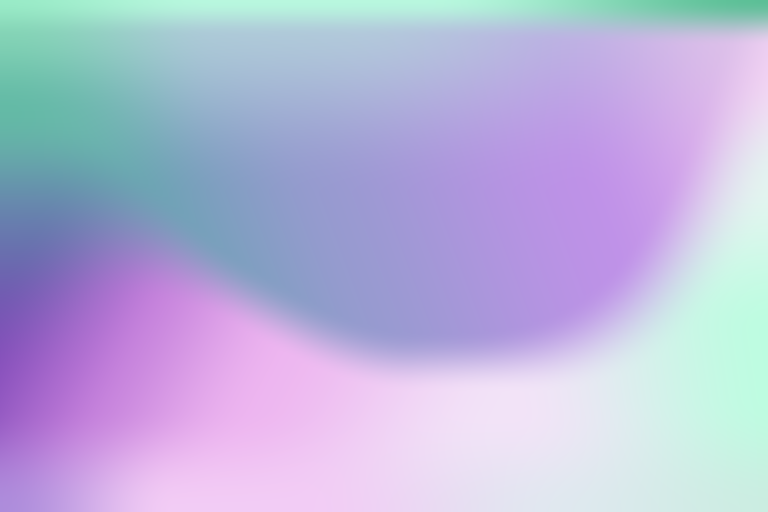
Reproduce this background procedurally as a Shadertoy shader.

```glsl
// Lower rim of the bowl: a soft shoulder on the left, a steep wall on the right
float rimHeight(float x) {
    float shoulder = 0.31 * smoothstep(0.54, 0.04, x);
    float wall = 0.63 * pow(max(x - 0.56, 0.0) / 0.44, 3.5);
    return 0.293 + shoulder + wall;
}

// Approximate distance to the rim, in canvas heights
float rimDistance(vec2 p, float aspect) {
    float slope = (rimHeight(p.x + 0.005) - rimHeight(p.x - 0.005)) / (0.01 * aspect);
    return (p.y - rimHeight(p.x)) / sqrt(1.0 + slope * slope);
}

// Teal to lilac gradient inside the bowl
vec3 bowlColor(vec2 p) {
    float lean = p.x + 0.25 * (p.y - 0.6);
    vec3 color = mix(vec3(0.40, 0.64, 0.69), vec3(0.57, 0.61, 0.80), smoothstep(0.12, 0.43, lean));
    color = mix(color, vec3(0.75, 0.57, 0.91), smoothstep(0.32, 0.82, lean));
    color = mix(color, vec3(0.91, 0.73, 0.93), smoothstep(0.76, 1.06, lean));

    // Pale haze near the top, then green at the left
    float haze = smoothstep(0.62, 1.0, p.y) * (1.0 - 0.7 * smoothstep(0.45, 0.95, p.x));
    color = mix(color, vec3(0.71, 0.84, 0.86), 0.85 * haze);
    vec3 green = mix(vec3(0.39, 0.73, 0.65), vec3(0.53, 0.84, 0.72), smoothstep(0.78, 0.97, p.y));
    return mix(color, green, smoothstep(0.28, 0.0, p.x) * smoothstep(0.48, 0.78, p.y));
}

// Violet, pink and mint sweep below the bowl
vec3 sweepColor(vec2 p) {
    float lean = p.x - 0.35 * (p.y - 0.25);
    vec3 violet = mix(vec3(0.50, 0.29, 0.72), vec3(0.41, 0.40, 0.68), smoothstep(0.25, 0.55, p.y));
    vec3 color = mix(violet, vec3(0.75, 0.48, 0.85), smoothstep(-0.07, 0.16, lean));
    color = mix(color, vec3(0.93, 0.71, 0.94), smoothstep(0.08, 0.36, lean));
    color = mix(color, vec3(0.95, 0.89, 0.97), smoothstep(0.32, 0.68, lean));

    // Pale lower edge
    vec3 floorColor = mix(vec3(0.68, 0.55, 0.86), vec3(0.95, 0.80, 0.96), smoothstep(0.0, 0.23, p.x));
    floorColor = mix(floorColor, vec3(0.88, 0.91, 0.94), smoothstep(0.38, 0.75, p.x));
    color = mix(color, floorColor, smoothstep(0.20, 0.0, p.y));

    // Mint glow on the right, fading to white and pink above
    float mint = smoothstep(0.65, 1.02, p.x + 0.1 * (p.y - 0.3));
    vec3 mintColor = mix(vec3(0.79, 0.93, 0.88), vec3(0.74, 0.99, 0.88), smoothstep(0.0, 0.22, p.y));
    mintColor = mix(mintColor, vec3(0.89, 0.96, 0.94), smoothstep(0.35, 0.65, p.y));
    mintColor = mix(mintColor, vec3(0.98, 0.86, 0.97), smoothstep(0.65, 0.88, p.y));
    return mix(color, mintColor, mint);
}

void mainImage(out vec4 fragColor, in vec2 fragCoord) {
    vec2 p = fragCoord / iResolution.xy;
    float aspect = iResolution.x / iResolution.y;

    // Blurred join between the sweep and the bowl
    float blur = mix(0.20, 0.06, smoothstep(0.0, 0.32, p.x));
    blur += 0.04 * smoothstep(0.60, 0.90, p.x);
    float inside = smoothstep(-blur, blur, rimDistance(p, aspect));
    vec3 color = mix(sweepColor(p), bowlColor(p), inside);

    // Mint strip along the top, darker in the right corner
    vec3 strip = mix(vec3(0.60, 0.92, 0.78), vec3(0.72, 0.97, 0.87), smoothstep(0.0, 0.28, p.x));
    strip = mix(strip, vec3(0.36, 0.75, 0.59), smoothstep(0.55, 1.0, p.x));
    float stripBase = 0.93 - 0.02 * smoothstep(0.5, 0.9, p.x);
    color = mix(color, strip, smoothstep(stripBase, 1.0, p.y));

    fragColor = vec4(color, 1.0);
}
```
